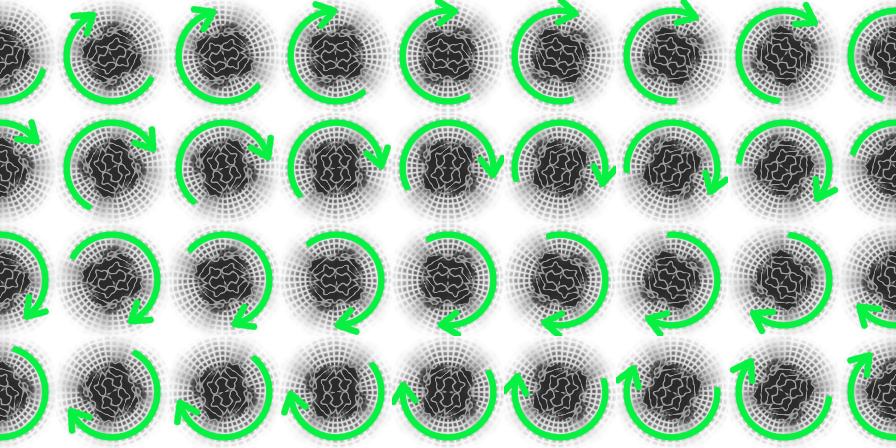
This pattern is drawn by a Shadertoy shader. Its source:

```glsl
const float ROWS = 4.0;
const float TAU = 6.2831853;
const float COLUMN_TURN = TAU / 32.0;  // clockwise step per column
const float ROW_TURN = TAU / 4.0;      // clockwise step per row

// Arrow, in units of one cell
const float ARC_RADIUS = 0.405;
const float STROKE = 0.029;            // half width
const float ARC_MIDDLE = radians(188.0);
const float ARC_HALF_SPAN = radians(107.0);
const float BARB_AXIS = radians(184.0);
const float BARB_SPREAD = radians(34.0);
const float BARB_LENGTH = 0.175;

// Grey rosette
const float CORE_RADIUS = 0.255;
const float CORE_ARM = 0.03;
const float CORE_INK = 0.83;
const float KNOT_SCALE = 15.0;
const float KNOT_SWIRL = 1.3;
const float RING_SPACING = 0.046;
const float SPOKES = 44.0;
const float HALO_RADIUS = 0.57;
const float HALO_INK = 0.74;

const vec3 PAPER = vec3(1.0);
const vec3 GREEN = vec3(0.03, 0.94, 0.26);

vec2 polar(float angle) { return vec2(cos(angle), sin(angle)); }

vec2 rotate(vec2 p, float angle) {
    vec2 d = polar(angle);
    return vec2(d.x * p.x - d.y * p.y, d.y * p.x + d.x * p.y);
}

vec2 gradientAt(vec2 corner) {
    return polar(TAU * fract(sin(dot(corner, vec2(127.1, 311.7))) * 43758.5));
}

float gradientNoise(vec2 p) {
    vec2 i = floor(p), f = p - i;
    vec2 u = f * f * f * (f * (f * 6.0 - 15.0) + 10.0);
    vec2 e = vec2(1.0, 0.0);
    float bottom = mix(dot(gradientAt(i), f),
                       dot(gradientAt(i + e), f - e), u.x);
    float top = mix(dot(gradientAt(i + e.yx), f - e.yx),
                    dot(gradientAt(i + 1.0), f - 1.0), u.x);
    return mix(bottom, top, u.y);
}

float segmentDistance(vec2 p, vec2 a, vec2 b) {
    vec2 ap = p - a, ab = b - a;
    return length(ap - ab * clamp(dot(ap, ab) / dot(ab, ab), 0.0, 1.0));
}

float arrowDistance(vec2 p) {
    vec2 q = rotate(p, -ARC_MIDDLE);
    float along = clamp(atan(q.y, q.x), -ARC_HALF_SPAN, ARC_HALF_SPAN);
    float d = length(q - ARC_RADIUS * polar(along));
    vec2 tip = ARC_RADIUS * polar(ARC_MIDDLE - ARC_HALF_SPAN);
    for (float side = -1.0; side < 2.0; side += 2.0) {
        vec2 barb = BARB_LENGTH * polar(BARB_AXIS + side * BARB_SPREAD);
        d = min(d, segmentDistance(p, tip, tip + barb));
    }
    return d - STROKE;
}

float rosetteInk(vec2 p) {
    float r = length(p);
    float angle = atan(p.y, p.x + 1e-5);
    float diagonal = 0.5 - 0.5 * cos(4.0 * angle);

    // Outer mesh: grey beads between pale rings and spokes
    float drift = gradientNoise(abs(p) * 7.0 + 3.0);
    float ring = 0.5 + 0.5 * cos(TAU * r / RING_SPACING + 1.5 * drift);
    float spoke = 0.5 + 0.5 * cos(SPOKES * angle);
    float bead = (1.0 - ring * ring) * (1.0 - spoke * spoke);
    float smear = 0.6 * pow(diagonal, 4.0);
    float halo = 1.0 - smoothstep(CORE_RADIUS - 0.05, HALO_RADIUS, r + 0.05 * drift);
    float outer = HALO_INK * halo * (0.2 + 0.8 * mix(bead, 0.65, smear));

    // Dark core cut by fourfold knotted strokes
    vec2 folded = abs(rotate(p, KNOT_SWIRL * r));
    float knot = gradientNoise(folded * KNOT_SCALE + 0.37);
    float cut = 1.0 - smoothstep(0.02, 0.17, abs(knot));
    float core = CORE_INK - 0.46 * cut;
    float reach = CORE_RADIUS + CORE_ARM * (2.0 * diagonal - 1.0);
    float inside = 1.0 - smoothstep(reach - 0.06, reach + 0.05, r + 0.06 * knot);
    return mix(outer, core, inside);
}

void mainImage(out vec4 fragColor, in vec2 fragCoord) {
    float pixel = ROWS / iResolution.y;

    // Columns are centred on the middle of the canvas
    vec2 grid = vec2(fragCoord.x - 0.5 * iResolution.x, fragCoord.y) * pixel;
    vec2 cell = floor(grid + vec2(0.5, 0.0));
    vec2 p = grid - cell - vec2(0.0, 0.5);

    float turn = cell.x * COLUMN_TURN + (ROWS - 1.0 - cell.y) * ROW_TURN;
    p = rotate(p, turn);

    vec3 color = PAPER * (1.0 - rosetteInk(p));
    float arrow = 1.0 - smoothstep(-0.75 * pixel, 0.75 * pixel, arrowDistance(p));
    fragColor = vec4(mix(color, GREEN, arrow), 1.0);
}
```
